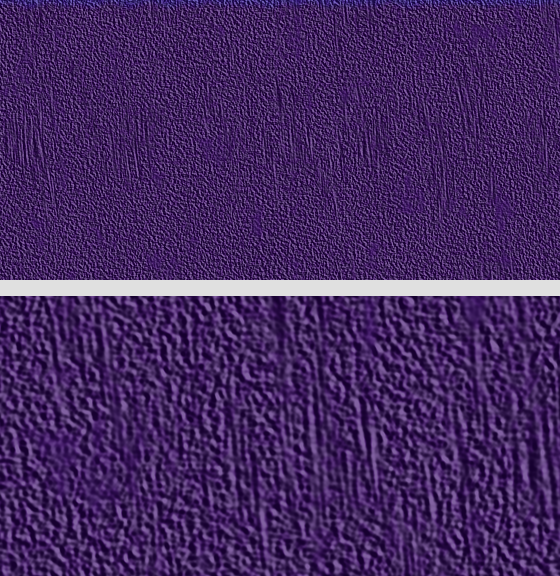
Top: the whole. Bottom: its middle third, enlarged.
Write a Shadertoy shader that draws this texture.

```glsl
// Purple embossed hide: a fine pebbled grain crossed by thin leaning scratches.
// Gradient noise builds a height field; its slope toward the light picks a tone
// between deep plum and pale lilac, with faint violet worn spots and a bluish top rim.

vec2 randomGradient(vec2 cell) {
    uvec2 c = uvec2(ivec2(cell));
    uint h = c.x * 1597334677u ^ c.y * 3812015801u;
    h = (h ^ (h >> 15)) * 2246822519u;
    h ^= h >> 13;
    float angle = 6.28318 * float(h & 65535u) / 65536.0;
    return vec2(cos(angle), sin(angle));
}

float gradientNoise(vec2 p) {
    vec2 i = floor(p), f = p - i;
    vec2 u = f * f * f * (f * (f * 6.0 - 15.0) + 10.0);
    vec2 e = vec2(1, 0);
    float a = dot(randomGradient(i), f);
    float b = dot(randomGradient(i + e.xy), f - e.xy);
    float c = dot(randomGradient(i + e.yx), f - e.yx);
    float d = dot(randomGradient(i + e.xx), f - e.xx);
    return mix(mix(a, b, u.x), mix(c, d, u.x), u.y);
}

// Shears space so that vertical features lean to the left at the top.
vec2 lean(vec2 p) {
    return vec2(p.x + 0.1 * p.y + 0.012 * gradientNoise(p * vec2(5.0, 3.0)), p.y);
}

float surfaceHeight(vec2 p, float scratched) {
    vec2 q = lean(p);
    float pebbles = gradientNoise(q * vec2(112.0, 86.0))
        + 0.7 * gradientNoise(mat2(0.8, 0.6, -0.6, 0.8) * q * 165.0 + 31.7);
    float scratches = gradientNoise(q * vec2(125.0, 11.0) + 57.3);
    return pebbles * (1.0 - 0.6 * scratched) + 1.1 * scratches * scratched;
}

void mainImage(out vec4 fragColor, in vec2 fragCoord) {
    vec2 p = fragCoord / iResolution.y;
    vec2 q = lean(p);

    // Scratches gather in loose bundles, more often near the top
    float bundles = gradientNoise(q * vec2(7.0, 2.6) + 4.2)
        + 0.8 * gradientNoise(q * vec2(48.0, 6.0) + 19.6) + 0.12 * (p.y - 0.5);
    float scratched = 0.9 * smoothstep(0.05, 0.55, bundles);

    // Worn spots lose a little relief
    float spots = gradientNoise(q * vec2(9.0, 5.0) + 73.1)
        + 0.6 * gradientNoise(q * vec2(36.0, 17.0) + 8.4);
    float worn = smoothstep(0.3, 0.7, spots);

    // Emboss: height difference along the light direction
    vec2 toLight = 0.0024 * vec2(0.84, 0.54);
    float slope = surfaceHeight(p - toLight, scratched) - surfaceHeight(p + toLight, scratched);
    slope *= 1.0 - 0.35 * worn;
    slope += 0.04 * gradientNoise(q * vec2(6.0, 4.0) + 41.0);

    float tone = pow(smoothstep(-0.84, 0.84, slope), 1.45);
    vec3 color = mix(vec3(0.085, 0.0, 0.185), vec3(0.51, 0.385, 0.635), tone);

    // Midtones drift between greyish plum and saturated violet
    float drift = gradientNoise(q * vec2(60.0, 40.0) + 90.5);
    float midtone = 4.0 * tone * (1.0 - tone);
    color += midtone * vec3(0.0, -0.04, 0.02) * smoothstep(-0.1, 0.15, drift);
    color = mix(color, vec3(0.26, 0.08, 0.45), 0.35 * worn);

    // Bluish rim along the top edge
    float rim = smoothstep(0.965, 1.0, p.y + 0.02 * gradientNoise(p * vec2(14.0, 3.0)));
    color = mix(color, color * vec3(0.85, 1.0, 1.15) + vec3(0.0, 0.02, 0.07), 0.7 * rim);

    fragColor = vec4(color, 1.0);
}
```
